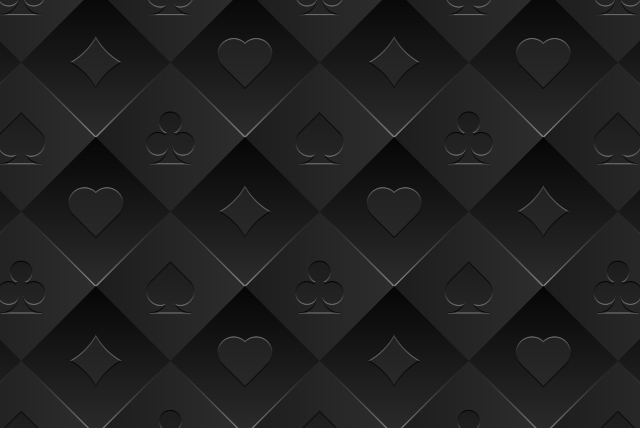
This pattern is drawn by a Shadertoy shader. Its source:

```glsl
// Black quilted checker of diamonds with raised and engraved card suits.
#define CELLS_ACROSS 4.29              // repeats over the canvas width
#define ORIGIN vec2(0.642, 0.419)      // first dark diamond, from the top left
#define DARK_TOP 0.022
#define DARK_BOTTOM 0.172
#define PANEL_LEFT 0.112
#define PANEL_RIGHT 0.178
#define RIM_WIDTH 0.004
#define RIM_LIGHT 0.46
#define RIM_SHADE 0.025
#define SEAM_WIDTH 0.005
#define SEAM_LIGHT 0.50

// All shapes live in cell units with y pointing down.
float dot2(vec2 v) { return dot(v, v); }

// Unit heart with its tip at zero and its lobes towards +y.
float unitHeart(vec2 p) {
    p.x = abs(p.x);
    if (p.x + p.y > 1.0) return length(p - vec2(0.25, 0.75)) - sqrt(2.0) / 4.0;
    float d2 = min(dot2(p - vec2(0.0, 1.0)), dot2(p - 0.5 * max(p.x + p.y, 0.0)));
    return sqrt(d2) * sign(p.x - p.y);
}

float heartSuit(vec2 p) {
    return unitHeart(vec2(p.x, 0.173 - p.y) / 0.302) * 0.302;
}

// Four concave arcs.
float diamondSuit(vec2 p) {
    return 0.45 - length(abs(p) - 0.391);
}

// Flared foot shared by spade and club.
float stem(vec2 p) {
    p.x = abs(p.x);
    float flare = 0.117 - length(p - vec2(0.134, 0.061));
    return max(flare, max(abs(p.y - 0.105) - 0.074, p.x - 0.134));
}

float spadeSuit(vec2 p) {
    float leaf = unitHeart(vec2(p.x, p.y + 0.162) / 0.263) * 0.263;
    return min(leaf, stem(p));
}

float clubSuit(vec2 p) {
    float top = length(p - vec2(0.0, -0.095)) - 0.073;
    float side = length(vec2(abs(p.x), p.y) - vec2(0.084, 0.045)) - 0.076;
    float core = length(p) - 0.04;
    return min(min(top, side), min(core, stem(p)));
}

float suit(vec2 p, bool raised, bool odd) {
    if (raised) return odd ? heartSuit(p) : diamondSuit(p);
    return odd ? spadeSuit(p) : clubSuit(p);
}

// Paints one suit over its panel, lit from above.
float emboss(float base, vec2 p, bool raised, bool odd, float px) {
    float d = suit(p, raised, odd);
    float face = raised ? 0.145 + 0.08 * p.y : 0.128 + 0.11 * p.y;
    float tone = mix(base, face, 1.0 - smoothstep(-0.5 * px, 0.5 * px, d));

    // The vertical slope picks a bright or a shaded rim.
    vec2 e = vec2(0.0, 0.004);
    float slope = (suit(p + e, raised, odd) - suit(p - e, raised, odd)) / (2.0 * e.y);
    float lit = clamp(raised ? -slope : slope, -1.0, 1.0);
    float rim = 1.0 - smoothstep(RIM_WIDTH - 0.5 * px, RIM_WIDTH + 0.5 * px, abs(d));
    float strength = lit > 0.0 ? 0.85 * lit : -lit;
    return mix(tone, lit > 0.0 ? RIM_LIGHT : RIM_SHADE, rim * strength);
}

bool isOdd(vec2 id) { return mod(id.x + id.y, 2.0) > 0.5; }

void mainImage(out vec4 fragColor, in vec2 fragCoord) {
    float px = CELLS_ACROSS / iResolution.x;
    vec2 u = vec2(fragCoord.x, iResolution.y - fragCoord.y) * px - ORIGIN;

    // Two interleaved lattices: dark diamonds and lighter panels.
    vec2 darkId = floor(u + 0.5);
    vec2 panelId = floor(u);
    vec2 p = u - darkId;
    vec2 q = u - panelId - 0.5;

    float dark = emboss(mix(DARK_TOP, DARK_BOTTOM, p.y + 0.5), p, true, isOdd(darkId), px);
    float panel = emboss(mix(PANEL_LEFT, PANEL_RIGHT, q.x + 0.5), q, false, isOdd(panelId), px);

    float border = (abs(p.x) + abs(p.y) - 0.5) / sqrt(2.0);
    float tone = mix(dark, panel, smoothstep(-0.5 * px, 0.5 * px, border));

    // Lower seams brighten towards the bottom corner.
    float seam = 1.0 - smoothstep(SEAM_WIDTH - 0.5 * px, SEAM_WIDTH + 0.5 * px, abs(border));
    float glow = pow(clamp(2.0 * p.y, 0.0, 1.0), 1.6);
    tone = mix(tone, SEAM_LIGHT, seam * glow);

    fragColor = vec4(vec3(tone), 1.0);
}
```
